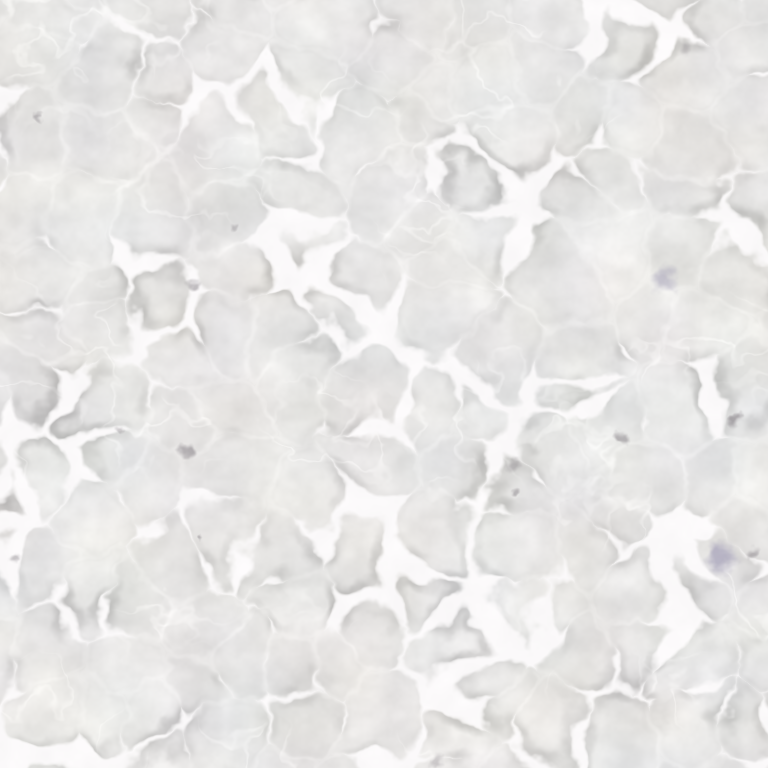
Reproduce this texture procedurally as a Shadertoy shader.

```glsl
// Pale grey tissue: soft rounded cells, irregular white gaps, smudged rims and a few dark specks.

#define CELLS 11.5         // cells across the canvas
#define WARP 0.55          // bending of the cell outlines
#define GAP_BIAS 0.015     // mean half width of the gaps, in cells
#define GAP_SPREAD 0.75    // variation of the gap width
#define EDGE_SOFT 0.05     // softness of the cell edges
#define RIM_DARK 0.15      // strength of the dark rims
#define MOTTLE 0.10        // cloudiness inside the cells
#define SPECKS 16          // number of dark specks
#define CELL_COLOR vec3(0.907, 0.903, 0.898)
#define GAP_COLOR vec3(0.985, 0.978, 0.981)
#define SPECK_COLOR vec3(0.56, 0.54, 0.56)
#define STAIN_COLOR vec3(0.58, 0.56, 0.68)

float hash(vec2 p) {
    return fract(sin(dot(p, vec2(127.1, 311.7))) * 43758.5453);
}

vec2 hash2(vec2 p) {
    return vec2(hash(p), hash(p + 41.3));
}

float noise(vec2 p) {
    vec2 i = floor(p), f = fract(p);
    f = f * f * (3.0 - 2.0 * f);
    float low = mix(hash(i), hash(i + vec2(1, 0)), f.x);
    float high = mix(hash(i + vec2(0, 1)), hash(i + vec2(1, 1)), f.x);
    return mix(low, high, f.y);
}

float fbm(vec2 p) {
    return (noise(p) * 4.0 + noise(p * 2.03 + 17.0) * 2.0 + noise(p * 4.1 + 31.0)) / 7.0;
}

vec2 bend(vec2 p) {
    return vec2(fbm(p), fbm(p + 57.0)) - 0.5;
}

// Returns the rounded distance to the cell border (x) and a random cell tone (y)
vec2 cellField(vec2 p) {
    vec2 base = floor(p), nearest = vec2(0), toNearest = vec2(0);
    float best = 1e3;
    for (int y = -1; y <= 1; y++)
    for (int x = -1; x <= 1; x++) {
        vec2 id = base + vec2(x, y);
        vec2 toSeed = id + hash2(id) - p;
        float dist = dot(toSeed, toSeed);
        if (dist < best) {
            best = dist;
            nearest = id;
            toNearest = toSeed;
        }
    }
    // Smooth minimum over the neighbour borders rounds the corners
    float sum = 0.0;
    for (int y = -2; y <= 2; y++)
    for (int x = -2; x <= 2; x++) {
        if (x == 0 && y == 0) continue;
        vec2 id = nearest + vec2(x, y);
        vec2 toSeed = id + hash2(id) - p;
        vec2 apart = toSeed - toNearest;
        float border = dot(0.5 * (toSeed + toNearest), apart / max(length(apart), 0.01));
        sum += exp(-22.0 * border);
    }
    return vec2(-log(sum) / 22.0, hash(nearest + 7.7));
}

void mainImage(out vec4 fragColor, in vec2 fragCoord) {
    vec2 uv = fragCoord / iResolution.y;
    vec2 p = uv * CELLS + 20.0;

    // Cells and gaps of changing width
    vec2 warped = p + WARP * bend(p * 1.2) + 0.35 * WARP * bend(p * 4.0 + 9.0);
    vec2 cell = cellField(warped);
    float gapWidth = GAP_BIAS + GAP_SPREAD * (fbm(p * 0.9 + 3.0) - 0.5);
    float inside = cell.x - gapWidth;
    float body = smoothstep(-EDGE_SOFT, EDGE_SOFT, inside);

    // Cloudy tone inside the cells, with faint seams and pale streaks
    float tone = MOTTLE * (fbm(p * 1.7 + 80.0) - 0.5);
    tone += 0.5 * MOTTLE * (fbm(p * 5.0 + 60.0) - 0.5);
    tone += 0.035 * (cell.y - 0.5) * smoothstep(0.0, 0.12, cell.x);
    tone += 0.022 * (1.0 - smoothstep(0.0, 0.07, abs(cell.x)));
    float streak = 1.0 - smoothstep(0.0, 0.05, abs(fbm(warped * 1.5 + 120.0) - 0.5));
    tone += 0.035 * streak * smoothstep(0.45, 0.7, noise(p * 0.8 + 150.0));

    // Patchy dark rims beside the gaps
    float rim = smoothstep(-0.02, 0.05, inside) * (1.0 - smoothstep(0.05, 0.23, inside));
    rim *= smoothstep(-0.1, 0.04, gapWidth) * smoothstep(0.25, 0.9, fbm(p * 1.6 + 200.0));
    tone -= RIM_DARK * rim;

    vec3 tint = vec3(0.012, -0.002, -0.006) * (noise(p * 1.1 + 240.0) - 0.5);
    tint += vec3(-0.004, -0.004, 0.014) * (noise(p * 1.5 + 270.0) - 0.5);
    vec3 gapColor = GAP_COLOR + 0.03 * (fbm(p * 3.0 + 300.0) - 0.5);
    vec3 color = mix(gapColor, CELL_COLOR + tone + tint, body);

    // Scattered small specks; every eighth is a larger bluish stain
    for (int i = 0; i < SPECKS; i++) {
        vec2 seed = vec2(float(i), 5.0);
        bool stain = i % 8 == 0;
        float radius = (stain ? 0.014 : 0.004) + 0.006 * hash(seed + 2.0);
        vec2 offset = uv - hash2(seed) + 0.02 * bend(uv * 60.0);
        float spot = 1.0 - smoothstep(0.2 * radius, 1.4 * radius, length(offset));
        float strength = 0.3 + 0.4 * hash(seed + 4.0);
        color = mix(color, stain ? STAIN_COLOR : SPECK_COLOR, spot * strength);
    }

    fragColor = vec4(clamp(color, 0.0, 1.0), 1.0);
}
```
